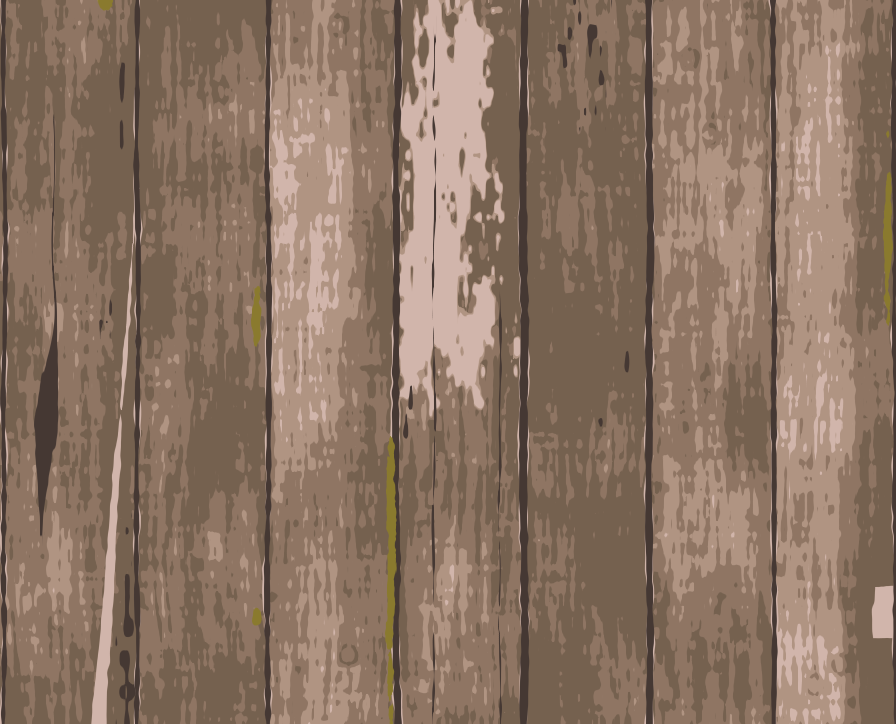
Give the GLSL for this texture, as a Shadertoy shader.

```glsl
// Seven weathered upright boards with dark seams, flaking pale paint, cracks and moss.
// Layered value noise gives a wood tone, which is cut into flat colour bands;
// chips, flecks, cracks, seams and moss are then laid over it as ragged masks.

#define BOARDS 7
#define SEAM_HALF_WIDTH 0.0025
#define SEAM_SWELL 0.0018
#define BLOTCH 2.9
#define STREAK 1.25
#define GRAIN 0.95
#define SAW_MARKS 0.55
#define KNOT_RADIUS 0.011

const vec3 DARK  = vec3(0.27, 0.22, 0.20);
const vec3 BROWN = vec3(0.46, 0.38, 0.31);
const vec3 TAUPE = vec3(0.56, 0.46, 0.39);
const vec3 TAN   = vec3(0.69, 0.58, 0.51);
const vec3 PALE  = vec3(0.82, 0.71, 0.67);
const vec3 MOSS  = vec3(0.54, 0.48, 0.18);

// Mean tone of each board, and how much its right side darkens
const float BOARD_TONE[BOARDS] = float[](2.25, 2.05, 3.35, 1.95, 1.6, 2.7, 3.75);
const float BOARD_FADE[BOARDS] = float[](0.8, 0.0, 1.2, 0.2, 0.0, 0.3, 1.9);

float hash(vec2 p) {
    vec3 q = fract(p.xyx * vec3(0.1031, 0.1030, 0.0973));
    q += dot(q, q.yzx + 33.33);
    return fract((q.x + q.y) * q.z);
}

float noise(vec2 p) {
    vec2 i = floor(p), f = fract(p);
    f = f * f * (3.0 - 2.0 * f);
    return mix(mix(hash(i), hash(i + vec2(1, 0)), f.x),
               mix(hash(i + vec2(0, 1)), hash(i + vec2(1, 1)), f.x), f.y);
}

float fbm(vec2 p) {
    float sum = 0.0, amp = 0.5;
    for (int k = 0; k < 4; k++) {
        sum += amp * noise(p);
        p = p * 2.03 + 17.0;
        amp *= 0.5;
    }
    return sum / 0.9375;
}

float blob(vec2 p, vec2 centre, vec2 radius) {
    p = (p - centre) / radius;
    return exp(-dot(p, p));
}

// Smooth mask of d > 0
float cover(float d) {
    float w = clamp(0.6 * fwidth(d), 0.0001, 0.25);
    return smoothstep(-w, w, d);
}

// Boards narrow slightly from left to right
float seamX(float n) { return 0.005 + 0.149 * n - 0.001 * n * n; }
float boardCoord(float x) { return (0.149 - sqrt(0.022201 - 0.004 * (x - 0.005))) / 0.002; }

void mainImage(out vec4 fragColor, in vec2 fragCoord) {
    vec2 uv = fragCoord / iResolution.xy;
    float x = uv.x, y = uv.y, aspect = iResolution.x / iResolution.y;
    float coord = boardCoord(x);
    float board = clamp(floor(coord), 0.0, float(BOARDS - 1));
    float across = coord - board, seed = board * 13.7;
    int id = int(board);

    // Wood tone: blotches, long streaks, fine grain, saw marks
    float gx = x + 0.012 * noise(uv * vec2(12.0, 5.0) + seed);
    float streak = noise(vec2(gx * 170.0, y * 9.0 + seed));
    float grain = noise(vec2(gx * 300.0, y * 60.0 + seed));
    float tone = BOARD_TONE[id] - BOARD_FADE[id] * smoothstep(0.45, 0.85, across);
    tone += BLOTCH * (fbm(uv * vec2(9.0, 6.0) + seed) - 0.5) + STREAK * (streak - 0.5);
    tone += GRAIN * (grain - 0.5) + SAW_MARKS * (noise(uv * vec2(30.0, 130.0)) - 0.5);
    tone -= 0.5 * (exp(-across * 14.0) + exp((across - 1.0) * 14.0));
    tone += 0.8 * blob(uv, vec2(0.35, 0.57), vec2(0.04, 0.1));
    tone += 1.1 * blob(uv, vec2(0.49, 0.2), vec2(0.025, 0.1));

    // Knots as soft dark rings
    for (int k = 0; k < 2; k++) {
        vec2 h = vec2(hash(vec2(board, float(k) + 3.0)), hash(vec2(board + 9.0, float(k))));
        vec2 c = vec2(mix(seamX(board), seamX(board + 1.0), 0.25 + 0.5 * h.x), h.y);
        float ring = (length((uv - c) * vec2(aspect, 0.85)) - KNOT_RADIUS) / 0.004;
        tone -= 0.9 * exp(-ring * ring);
    }
    vec3 col = mix(BROWN, TAUPE, cover(tone - 2.0));
    col = mix(col, TAN, cover(tone - 3.0));
    col = mix(col, PALE, cover(tone - 4.0));

    // Flaking paint on the middle board, with a worn right side
    float ragged = 0.6 * noise(uv * vec2(95.0, 14.0)) + 0.4 * noise(uv * vec2(200.0, 70.0));
    float left = 0.449 + 0.018 * smoothstep(0.84, 0.9, y);
    float bottom = 0.44 + 0.1 * smoothstep(0.51, 0.56, x);
    float inside = min(min(x - left, 0.566 - x) * 25.0, min(y - bottom, 0.97 - y) * 5.0);
    float paint = min(inside, 0.35) + 1.1 * (ragged - 0.5);
    paint -= 0.75 * blob(uv, vec2(0.556, 0.83), vec2(0.022, 0.08));
    paint -= 0.35 * blob(uv, vec2(0.535, 0.67), vec2(0.035, 0.11));
    col = mix(col, mix(TAN, PALE, cover(paint - 0.06)), cover(paint));

    // Dark flecks gathered in a few worn places
    float wear = blob(uv, vec2(0.655, 0.94), vec2(0.035, 0.11))
               + blob(uv, vec2(0.137, 0.87), vec2(0.008, 0.09))
               + blob(uv, vec2(0.122, 0.55), vec2(0.010, 0.05))
               + blob(uv, vec2(0.457, 0.43), vec2(0.010, 0.05))
               + blob(uv, vec2(0.702, 0.50), vec2(0.015, 0.02))
               + blob(uv, vec2(0.672, 0.415), vec2(0.010, 0.014))
               + 1.5 * blob(uv, vec2(0.142, 0.06), vec2(0.012, 0.2));
    col = mix(col, DARK, cover(0.5 * wear + noise(uv * vec2(170.0, 45.0)) - 1.12));

    // Split in the first board, and two hairline cracks in the painted one
    float splitX = 0.06 - 0.012 * (1.0 - smoothstep(0.3, 0.6, y)) + 0.006 * (streak - 0.5);
    float bulge = (y - 0.41) / 0.085;
    float split = 0.001 + 0.012 * exp(-bulge * bulge) * (0.4 + ragged) - abs(x - splitX);
    col = mix(col, DARK, cover(min(split, 0.05 * min(y - 0.26, 0.84 - y))));
    for (int k = 0; k < 2; k++) {
        float n = float(k), wobble = 0.003 * noise(vec2(y * 14.0, n));
        float hair = 0.0016 * noise(vec2(y * 45.0, n + 5.0)) - abs(x - 0.483 - 0.073 * n - wobble);
        col = mix(col, DARK, cover(min(hair, 0.02 * (mix(0.95, 0.58, n) - y))));
    }

    // Pale sliver slanting to the first seam, and a chip at the right edge
    float sliver = 0.0012 + 0.007 * pow(1.0 - y, 3.0) - abs(x - 0.110 - 0.058 * y);
    sliver += 0.005 * (ragged - 0.55);
    col = mix(col, PALE, cover(min(sliver, 0.05 * (0.74 - y))));
    float chip = min(x - 0.976, 0.035 - abs(y - 0.155)) + 0.008 * (ragged - 0.5);
    col = mix(col, PALE, cover(chip));

    // Seams with chipped pale rims
    float n = floor(coord + 0.5);
    float gap = abs(x - seamX(n) - 0.003 * (noise(vec2(y * 9.0, n * 7.0)) - 0.5));
    float halfWidth = SEAM_HALF_WIDTH + SEAM_SWELL * exp(-0.5 * (n - 4.0) * (n - 4.0));
    halfWidth += 0.0018 * (noise(vec2(y * 70.0, n * 5.0)) - 0.5);
    float rim = halfWidth + 0.005 * (noise(vec2(y * 28.0, n * 3.0 + step(coord, n))) - 0.55);
    col = mix(col, PALE, cover(rim - gap));
    col = mix(col, DARK, cover(halfWidth - gap));

    // Moss creeping along some seams
    float moss = blob(uv, vec2(0.121, 1.0), vec2(0.018, 0.025))
               + blob(uv, vec2(0.286, 0.56), vec2(0.008, 0.07))
               + blob(uv, vec2(0.287, 0.15), vec2(0.007, 0.018))
               + blob(uv, vec2(0.436, 0.2), vec2(0.007, 0.28))
               + blob(uv, vec2(0.991, 0.68), vec2(0.006, 0.2));
    col = mix(col, MOSS, cover(moss + 1.2 * fbm(uv * vec2(70.0, 32.0)) - 1.32));

    fragColor = vec4(col, 1.0);
}
```
